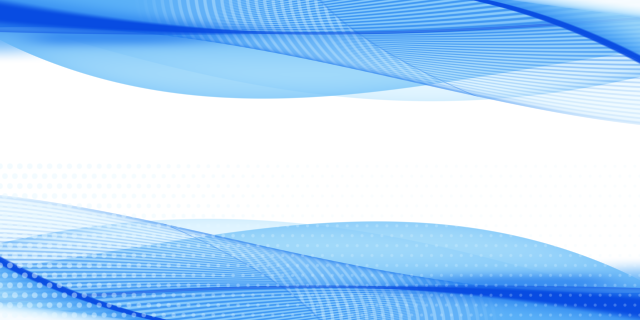
Write a Shadertoy shader that draws this background.

```glsl
const vec3 PALE = vec3(0.84, 0.95, 1.0);
const vec3 SKY = vec3(0.62, 0.85, 0.98);
const vec3 AZURE = vec3(0.33, 0.68, 0.97);
const vec3 BLUE = vec3(0.11, 0.46, 0.93);
const vec3 ROYAL = vec3(0.02, 0.28, 0.88);

// Smooth curve through five heights at x = 0, 1/4, 1/2, 3/4, 1
float curve(float x, float a, float b, float c, float d, float e) {
    float t = 4.0 * x;
    return a * (t - 1.0) * (t - 2.0) * (t - 3.0) * (t - 4.0) / 24.0
         - b * t * (t - 2.0) * (t - 3.0) * (t - 4.0) / 6.0
         + c * t * (t - 1.0) * (t - 3.0) * (t - 4.0) / 4.0
         - d * t * (t - 1.0) * (t - 2.0) * (t - 4.0) / 6.0
         + e * t * (t - 1.0) * (t - 2.0) * (t - 3.0) / 24.0;
}

float inside(float depth) {
    float px = 0.8 / iResolution.y;
    return smoothstep(-px, px, depth);
}

// Bright edge that fades into the shape
float rim(float depth, float width) {
    return inside(depth) * exp(-max(depth, 0.0) / width);
}

// Repeated thin lines, softened where they grow too dense
float lines(float v) {
    float w = fwidth(v);
    float l = 1.0 - smoothstep(0.16 - w * 0.5, 0.2 + w * 0.7, abs(fract(v) - 0.5));
    return mix(l, 0.36, smoothstep(0.4, 0.9, w));
}

// Layered waves hanging from y = 0, with y growing away from the border
vec3 waves(vec2 p) {
    float x = p.x, y = p.y;
    float leaf = curve(x, 0.125, 0.284, 0.302, 0.24, 0.16) - y;
    float veil = curve(x, 0.06, 0.2, 0.295, 0.312, 0.24) - y;
    float netEdge = curve(x, 0.085, 0.109, 0.193, 0.303, 0.39);
    float net = netEdge - y;
    float spine = curve(x, 0.04, 0.088, 0.104, 0.09, 0.057);
    float right = smoothstep(0.25, 0.5, x);
    vec3 col = vec3(1.0);

    // Soft glow at the outer border
    float glow = (1.0 - smoothstep(0.12, 0.2, y)) * (1.0 - smoothstep(0.0, 0.13, x));
    col = mix(col, AZURE, 0.75 * glow);

    // Broad translucent sheets
    col = mix(col, PALE, inside(net) * mix(0.9, 0.5, smoothstep(0.6, 1.0, x)));
    col = mix(col, PALE, inside(veil) * 0.65);
    col = mix(col, SKY, inside(leaf) * mix(0.9, 0.55, smoothstep(0.55, 1.0, x)));
    col = mix(col, AZURE, inside(leaf) * 0.55 * (1.0 - smoothstep(0.08, 0.25, y)));
    col = mix(col, AZURE, rim(leaf, 0.035) * 0.3);
    col = mix(col, AZURE, rim(veil, 0.025) * mix(0.12, 0.5, smoothstep(0.7, 1.0, x)));

    // Shadow under the dark ribbon
    float shade = exp(-pow((y - 0.12) / 0.025, 2.0)) * (1.0 - smoothstep(0.2, 0.45, x));
    col = mix(col, BLUE, 0.55 * shade * smoothstep(0.0, 0.1, x));

    // Net body, paler with distance from the spine
    float body = inside(net) * (1.0 - smoothstep(0.04, 0.29, y));
    col = mix(col, AZURE, body * mix(0.8, 0.5, smoothstep(0.5, 1.0, x)));

    // Lines spreading below the spine
    float spread = (y - spine) / max(netEdge - spine, 0.012);
    float below = inside(net) * inside(y - spine) * right;
    float fade = 1.0 - 0.8 * smoothstep(0.12, 0.34, y);
    col = mix(col, BLUE, lines(spread * 24.0) * below * 0.42 * fade);
    col = mix(col, vec3(1.0), lines(spread * 24.0 + 0.5) * below * 0.22);

    // Lines rising above the spine
    float rise = (spine - y) / (0.025 + 0.32 * max(x - 0.24, 0.0));
    float above = inside(spine - y) * smoothstep(0.18, 0.32, x);
    col = mix(col, BLUE, lines(rise * 13.0) * above * 0.45);
    col = mix(col, PALE, lines(rise * 13.0 + 0.5) * above * 0.35);

    // Crossing lines that close the mesh
    float bend = x - 0.5 - 0.45 * y - 1.2 * y * y;
    float mesh = inside(net) * smoothstep(0.2, 0.32, x) * inside(-bend);
    col = mix(col, PALE, lines(bend * 75.0 + y * 30.0) * mesh * 0.38);
    col = mix(col, BLUE, (1.0 - smoothstep(0.0, 0.004, abs(bend))) * inside(net) * 0.3);

    // Net border
    col = mix(col, BLUE, rim(net, 0.008) * mix(0.75, 0.12, smoothstep(0.6, 1.0, x)));

    // Dark ribbon tapering into the spine
    float taper = 0.006 + 0.045 * pow(max(1.0 - x / 0.4, 0.0), 1.3);
    float off = abs(y - spine);
    col = mix(col, BLUE, 0.75 * exp(-pow(off / (taper + 0.014), 2.0)) * (1.0 - 0.75 * right));
    col = mix(col, ROYAL, (1.0 - smoothstep(taper * 0.35, taper, off)) * mix(0.92, 0.55, right));
    float under = curve(x, 0.1, 0.108, 0.105, 0.09, 0.057) - y;
    col = mix(col, ROYAL, rim(under, 0.014) * 0.55 * (1.0 - right));

    // Outer ribbon and clear corner
    float s = max(x - 0.74, 0.0);
    float ribbon = 0.413 * s + 1.22 * s * s - y;
    float corner = 0.27 * (x - 0.8) - y;
    float on = smoothstep(0.725, 0.75, x);
    col = mix(col, mix(AZURE, SKY, smoothstep(0.0, 0.12, ribbon)), inside(ribbon) * on * 0.8);
    col = mix(col, mix(PALE, vec3(1.0), smoothstep(0.0, 0.04, corner)), inside(corner) * 0.92);
    col = mix(col, AZURE, rim(corner, 0.008) * 0.5);
    col = mix(col, BLUE, rim(ribbon, 0.025) * on * 0.7);
    float band = abs(ribbon - 0.004) / (0.007 + 0.035 * s);
    return mix(col, ROYAL, (1.0 - smoothstep(0.5, 1.1, band)) * on * 0.9);
}

void mainImage(out vec4 fragColor, in vec2 fragCoord) {
    vec2 uv = fragCoord / iResolution.xy;
    bool lower = uv.y < 0.5;
    vec3 col = waves(lower ? vec2(1.0 - uv.x, uv.y) : vec2(uv.x, 1.0 - uv.y));

    // Staggered dots across the lower waves
    vec2 g = vec2(uv.x * 2.0, uv.y) / 0.031;
    g.x += 0.5 * mod(floor(g.y), 2.0);
    float radius = mix(0.29, 0.15, smoothstep(0.0, 0.5, uv.x));
    float aa = 0.8 / (0.031 * iResolution.y);
    float dots = 1.0 - smoothstep(radius - aa, radius + aa, length(fract(g) - 0.5));
    float strength = mix(0.5, 0.25, smoothstep(0.0, 0.6, uv.x));
    if (lower) col = mix(col, vec3(0.9, 0.97, 1.0), dots * strength);

    fragColor = vec4(col, 1.0);
}
```
